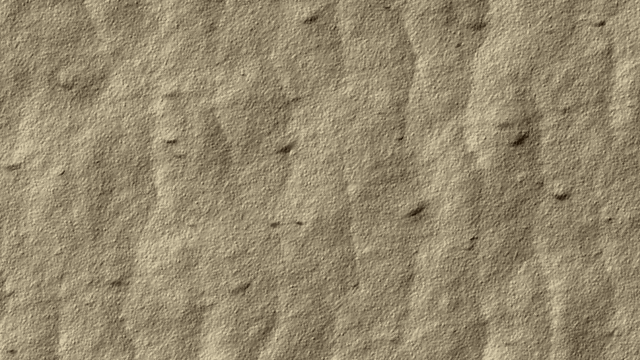
This texture is drawn by a WebGL 1 fragment shader. Its source:

```glsl
precision highp float;
// Wind-rippled sand in low light from the upper left, with lumps, pits and grain.
uniform vec2 u_resolution;

const vec3 SAND = vec3(0.573, 0.523, 0.42);
const vec3 TONE_TINT = vec3(1.0, 1.0, 0.9);
const vec2 LIGHT = vec2(-0.8, 0.6);        // direction towards the sun

const float RIPPLE_SPACING = 0.185;
const float RIPPLE_CONTRAST = 0.19;
const vec2 LUMP_FREQ = vec2(6.2, 4.8);
const float LUMP_CONTRAST = 0.15;
const float LUMP_RIM = 0.6;                // 0 = soft dome, 1 = hard rim

const float GRAIN_FREQ = 185.0;
const float GRAIN_CONTRAST = 0.37;
const float CLUMP_FREQ = 80.0;
const float CLUMP_CONTRAST = 0.16;
const float CRUMB_FREQ = 33.0;
const float CRUMB_CONTRAST = 0.125;
const float DENT_FREQ = 13.0;
const float DENT_CONTRAST = 0.11;

const float PIT_FREQ = 6.2;
const float PIT_SHARE = 0.6;               // share of cells holding a pit
const float PIT_DEPTH = 0.3;
const float PIT_TILT = 0.3;

vec2 hash2(vec2 p) {
  vec3 q = fract(p.xyx * vec3(0.1031, 0.1030, 0.0973));
  q += dot(q, q.yzx + 33.33);
  return fract((q.xx + q.yz) * q.zy);
}

// Slope towards the light of randomly placed domes, one per cell.
float domeSlope(vec2 p, float rim) {
  vec2 cell = floor(p);
  float slope = 0.0;
  for (int j = -1; j <= 1; j++) {
    for (int i = -1; i <= 1; i++) {
      vec2 id = cell + vec2(float(i), float(j));
      vec2 d = p - id - hash2(id);
      float facing = dot(d, LIGHT);
      float r2 = dot(d, d);
      // The lit rim may be crisp, the lee side fades more softly.
      float hardness = rim * mix(0.35, 1.0, smoothstep(-0.3, 0.5, facing));
      float fade = clamp((1.0 - r2) / (1.0 - hardness), 0.0, 1.0);
      float heightOfDome = mix(-0.45, 1.0, hash2(id + 71.0).x);
      slope += heightOfDome * facing * fade;
    }
  }
  return slope;
}

// Long wavy ripples: dark groove, bright windward face, slow fade to the right.
float ripples(vec2 p) {
  float bend = 0.14 * sin(p.y * 5.0 + p.x * 3.1)
             + 0.10 * sin(p.y * 14.0 - p.x * 7.3 + 1.7)
             + 0.05 * sin(p.y * 29.0 + p.x * 11.0);
  float t = fract(p.x / RIPPLE_SPACING - 0.25 * p.y + bend);
  float face = exp(-4.0 * t) * smoothstep(0.0, 0.12, t);
  float groove = smoothstep(0.65, 1.0, t) + 1.0 - smoothstep(0.0, 0.1, t);
  float strength = 0.55 + 0.45 * sin(p.y * 8.3 + 2.0 * sin(p.x * 6.1))
                         * sin(p.x * 4.7 + p.y * 2.9 + 0.8);
  return strength * (face - 0.35 * groove - 0.1);
}

// Scattered lens-shaped shadows, each below a small lit crest.
float pits(vec2 p) {
  vec2 g = p * PIT_FREQ;
  vec2 cell = floor(g);
  float tone = 0.0;
  for (int j = -1; j <= 1; j++) {
    for (int i = -1; i <= 1; i++) {
      vec2 id = cell + vec2(float(i), float(j));
      vec2 kind = hash2(id + 19.0);
      vec2 shape = hash2(id + 43.0);
      vec2 d = g - id - hash2(id + 7.0);
      float angle = PIT_TILT + 0.7 * (shape.x - 0.5);
      float c = cos(angle);
      float s = sin(angle);
      vec2 q = vec2(c * d.x + s * d.y, c * d.y - s * d.x);
      float size = mix(0.08, 0.27, shape.y * shape.y);
      q /= size;
      q.y -= 0.25 * q.x * q.x;
      float shadow = 1.0 - smoothstep(0.2, 1.15, length(q * vec2(1.0, 3.2)));
      vec2 crestPos = q - vec2(-0.3, 0.7);
      float crest = exp(-dot(crestPos, crestPos) * 2.0);
      vec2 duskPos = q - vec2(0.1, -0.3);
      float dusk = exp(-dot(duskPos, duskPos) * 1.5);
      float present = step(kind.x, PIT_SHARE);
      tone += present * mix(0.35, 1.0, kind.y) * (0.33 * crest - 0.28 * dusk - shadow);
    }
  }
  return tone;
}

void main() {
  vec2 p = gl_FragCoord.xy / u_resolution.y;

  // Fine relief; it also roughens the outlines of larger forms.
  float clump = domeSlope(p * CLUMP_FREQ + 5.0, 0.0);
  float crumb = domeSlope(p * vec2(0.85, 1.15) * CRUMB_FREQ + 3.0, 0.2);
  float tone = GRAIN_CONTRAST * domeSlope(p * GRAIN_FREQ, 0.0)
             + CLUMP_CONTRAST * clump + CRUMB_CONTRAST * crumb;
  vec2 rough = p + 0.009 * vec2(clump, crumb);
  tone += DENT_CONTRAST * domeSlope(rough * DENT_FREQ + 9.0, 0.3);

  // Large forms and a faint drift in brightness.
  tone += RIPPLE_CONTRAST * ripples(rough);
  tone += LUMP_CONTRAST * domeSlope(rough * LUMP_FREQ + 2.0, LUMP_RIM);
  tone += PIT_DEPTH * pits(rough);
  tone += 0.018 * sin(p.x * 2.1 + 1.2) + 0.012 * sin(p.y * 4.0 - p.x);

  tone = clamp(tone, -0.44, 0.27);
  gl_FragColor = vec4(SAND + tone * TONE_TINT, 1.0);
}
```
